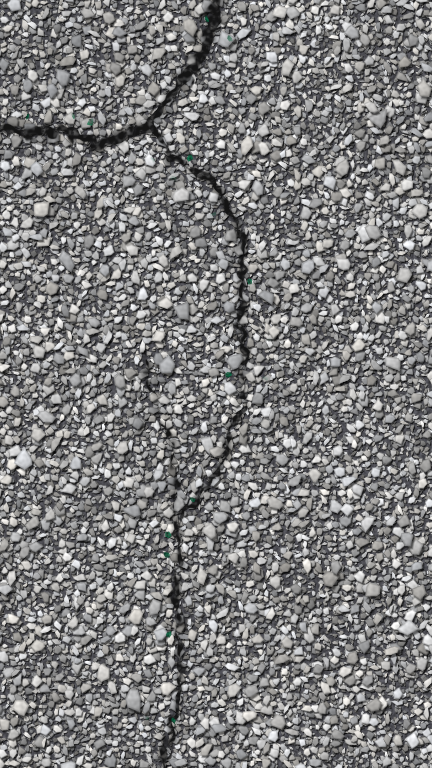
A Shadertoy shader for this texture:

```glsl
const float TAU = 6.2832;
const float TONE_CURVE = 0.76;
const vec2 LIGHT = vec2(-0.55, 0.83);
const vec3 GROUND = vec3(0.2, 0.2, 0.22);
const vec3 CRACK_DARK = vec3(0.035, 0.035, 0.036);
const vec3 GLASS_GREEN = vec3(0.01, 0.3, 0.17);

vec2 hash2(vec2 p) {
    vec3 q = fract(p.xyx * vec3(0.1031, 0.1030, 0.0973));
    q += dot(q, q.yzx + 33.33);
    return fract((q.xx + q.yz) * q.zy);
}

float gradientDot(vec2 cell, vec2 offset) {
    float angle = TAU * hash2(cell + 71.0).x;
    return dot(vec2(cos(angle), sin(angle)), offset);
}

float gradientNoise(vec2 p) {
    vec2 i = floor(p), f = fract(p);
    vec2 u = f * f * f * (f * (f * 6.0 - 15.0) + 10.0);
    vec2 e = vec2(1.0, 0.0);
    float bottom = mix(gradientDot(i, f), gradientDot(i + e, f - e), u.x);
    float top = mix(gradientDot(i + e.yx, f - e.yx), gradientDot(i + 1.0, f - 1.0), u.x);
    return mix(bottom, top, u.y);
}

vec2 noisePair(vec2 p) {
    return vec2(gradientNoise(p), gradientNoise(p + 60.0));
}

// Convex chip bounded by six jittered edges, in units of its radius
float chipDistance(vec2 q, vec2 id) {
    vec2 shape = hash2(id + 17.0);
    float turn = TAU * shape.x, c = cos(turn), s = sin(turn);
    q = mat2(c, -s, s, c) * q;
    q *= vec2(0.92, mix(1.0, 2.1, shape.y * shape.y));
    float d = -10.0;
    for (int i = 0; i < 6; i++) {
        vec2 h = hash2(id + 5.3 * float(i));
        float a = TAU * (float(i) + 0.8 * (h.x - 0.5)) / 6.0;
        d = max(d, dot(q, vec2(cos(a), sin(a))) - mix(0.65, 1.05, h.y));
    }
    return d;
}

// Scattered chips, each laid over its own shadow
vec3 addChips(vec3 color, vec2 p, float size, float density, vec2 tones, float seed, float pixel) {
    vec2 home = floor(p / size);
    for (int y = -1; y <= 1; y++)
    for (int x = -1; x <= 1; x++) {
        vec2 cell = home + vec2(x, y);
        vec2 id = cell + seed * 131.0 + 400.0;
        vec2 pick = hash2(id + 53.0);
        if (pick.x > density) continue;
        vec2 center = (cell + 0.5 + 0.75 * (hash2(id) - 0.5)) * size;
        float radius = size * mix(0.36, 0.62, pick.y);
        vec2 q = (p - center) / radius;
        if (dot(q, q) > 6.0) continue;
        float blur = 0.75 * pixel / radius;
        float d = chipDistance(q, id);
        float shadow = chipDistance(q + LIGHT * 0.42, id);
        color *= 1.0 - 0.68 * smoothstep(0.2, -0.2, shadow);

        vec2 tint = hash2(id + 91.0);
        float tone = mix(tones.x, tones.y, tint.x);
        tone *= mix(0.72, 1.0, smoothstep(0.0, -0.3, d));
        tone *= 1.0 + 0.17 * dot(q, LIGHT);
        vec3 chip = tone * mix(vec3(0.985, 1.0, 1.025), vec3(1.02, 1.0, 0.965), tint.y);
        color = mix(color, chip, smoothstep(blur, -blur, d));
    }
    return color;
}

float pathDistance(vec2 p, vec2 path[7]) {
    float d = 10.0;
    for (int i = 0; i < 6; i++) {
        vec2 a = path[i], ab = path[i + 1] - a;
        float t = clamp(dot(p - a, ab) / dot(ab, ab), 0.0, 1.0);
        d = min(d, length(p - a - ab * t));
    }
    return d;
}

// Signed distance to the crack edges, with a width for each branch
float crackDistance(vec2 p) {
    vec2 upper[7] = vec2[7](vec2(0.284, 1.01), vec2(0.271, 0.954), vec2(0.241, 0.896),
        vec2(0.195, 0.837), vec2(0.13, 0.814), vec2(0.065, 0.827), vec2(-0.01, 0.831));
    vec2 middle[7] = vec2[7](vec2(0.195, 0.837), vec2(0.228, 0.798), vec2(0.271, 0.763),
        vec2(0.31, 0.714), vec2(0.313, 0.648), vec2(0.313, 0.583), vec2(0.32, 0.551));
    vec2 lower[7] = vec2[7](vec2(0.32, 0.551), vec2(0.313, 0.473), vec2(0.286, 0.388),
        vec2(0.234, 0.316), vec2(0.232, 0.219), vec2(0.234, 0.141), vec2(0.212, -0.01));
    vec2 side[7] = vec2[7](vec2(0.189, 0.538), vec2(0.195, 0.499), vec2(0.204, 0.473),
        vec2(0.221, 0.427), vec2(0.225, 0.388), vec2(0.229, 0.349), vec2(0.234, 0.316));
    float d = pathDistance(p, upper) - 0.0062;
    d = min(d, pathDistance(p, middle) - 0.003);
    d = min(d, pathDistance(p, lower) - 0.0024);
    return min(d, pathDistance(p, side) - 0.0008);
}

void mainImage(out vec4 fragColor, in vec2 fragCoord) {
    float pixel = 1.0 / iResolution.y;
    vec2 p = fragCoord * pixel;

    // Gravel, from fine grit to large chips
    vec3 color = GROUND * (1.0 + 0.6 * gradientNoise(p * 260.0));
    color = addChips(color, p, 0.007, 1.0, vec2(0.3, 0.76), 1.0, pixel);
    color = addChips(color, p, 0.0098, 0.68, vec2(0.4, 0.88), 2.0, pixel);
    color = addChips(color, p, 0.0135, 0.42, vec2(0.48, 0.9), 3.0, pixel);
    color = addChips(color, p, 0.0185, 0.13, vec2(0.55, 0.82), 4.0, pixel);
    color *= 1.0 + 0.08 * gradientNoise(p * 7.0) + 0.16 * gradientNoise(p * 190.0);

    // Ragged crack with a dim, crumbling border
    vec2 warp = 0.009 * noisePair(p * 20.0) + 0.01 * noisePair(p * 55.0);
    float crack = crackDistance(p + warp) + 0.007 * gradientNoise(p * 80.0);
    color *= mix(0.6, 1.0, smoothstep(-0.002, 0.008, crack));
    vec3 fill = CRACK_DARK + 0.4 * color * smoothstep(-0.2, 0.4, gradientNoise(p * 130.0));
    color = mix(color, fill, smoothstep(0.0015, -0.0015, crack));

    // Rare green glass shards beside the crack
    vec2 cell = floor(p / 0.026);
    vec2 pick = hash2(cell + 811.0);
    vec2 q = (p - (cell + 0.3 + 0.4 * pick) * 0.026) / 0.0042;
    float shard = smoothstep(0.2, -0.2, chipDistance(q, cell + 23.0));
    shard *= step(0.9, hash2(cell + 307.0).x) * smoothstep(0.03, 0.015, crack);
    color = mix(color, GLASS_GREEN * (0.8 + 0.8 * gradientNoise(p * 300.0)), shard * 0.85);

    color = pow(clamp(color, 0.0, 1.0), vec3(TONE_CURVE));
    fragColor = vec4(color, 1.0);
}
```
